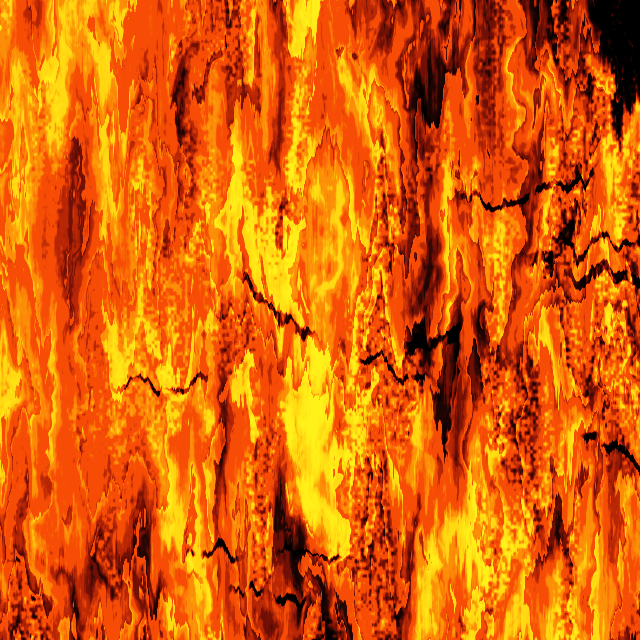
A Shadertoy shader for this texture:

```glsl
// A wall of fire: tall, ragged flame tongues with dark twigs and a smoky corner.
// Stretched, warped noise layers add up to a heat value of about unit deviation;
// a logistic curve turns it into an area rank that picks the flame colour.

#define BROAD 0.50         // weight of large hot and cool zones
#define TONGUES 0.56       // weight of sharp-edged flame tongues
#define STREAKS 0.52       // weight of fine vertical streaks
#define COLUMNS 0.27       // weight of narrow full-height columns
#define GRAIN 0.95         // weight of sparks and soot specks
#define SWAY 0.014         // sideways warp
#define RAGGED 0.045       // vertical warp that frays the tips
#define HEAT_OFFSET 0.10   // overall brightness
#define TWIGS 11           // number of burnt twigs

float hash(vec2 p) {
    vec3 q = fract(p.xyx * vec3(0.1031, 0.1030, 0.0973));
    q += dot(q, q.yzx + 33.33);
    return fract((q.x + q.y) * q.z);
}

float noise(vec2 p) {
    vec2 i = floor(p), f = fract(p);
    f = f * f * (3.0 - 2.0 * f);
    return mix(mix(hash(i), hash(i + vec2(1, 0)), f.x),
               mix(hash(i + vec2(0, 1)), hash(i + vec2(1, 1)), f.x), f.y);
}

// Fractal noise scaled to zero mean and unit deviation
float fbm(vec2 p) {
    float sum = 0.0, power = 0.0, amp = 1.0;
    for (int i = 0; i < 5; i++) {
        sum += amp * (noise(p) - 0.5);
        power += amp * amp;
        amp *= 0.55;
        p = p * 2.03 + vec2(17.3, 9.1);
    }
    return sum / (0.2145 * sqrt(power));
}

// Sawtooth of a noise field: each contour is a bright edge that fades away
float flameTongues(vec2 p) {
    float s = fract(0.75 * fbm(p));
    return (s * (1.0 - smoothstep(0.88, 1.0, s)) - 0.44) / 0.26;
}

// Thin bent strokes, broken by noise, mostly falling to the right
float burntTwigs(vec2 uv) {
    float cover = 0.0;
    for (int i = 0; i < TWIGS; i++) {
        float k = float(i) + 3.0;
        vec2 centre = vec2(mix(0.25, 1.0, hash(vec2(k, 1.7))),
                           mix(0.02, 0.72, hash(vec2(k, 5.3))));
        float angle = mix(-1.0, 0.25, hash(vec2(k, 8.1)));
        float halfLength = mix(0.05, 0.14, hash(vec2(k, 11.9)));
        float width = mix(0.002, 0.009, pow(hash(vec2(k, 14.2)), 2.0));
        vec2 q = uv - centre;
        q = mat2(cos(angle), -sin(angle), sin(angle), cos(angle)) * q;
        q.y += 2.5 * (hash(vec2(k, 21.0)) - 0.4) * q.x * q.x;
        q.y += 0.012 * (noise(vec2(q.x * 35.0, k)) - 0.5);
        float taper = 1.0 - smoothstep(0.6, 1.0, abs(q.x) / halfLength);
        float stroke = 1.0 - smoothstep(width, width + 0.004, abs(q.y));
        cover = max(cover, stroke * taper);
    }
    return cover * smoothstep(0.2, 0.5, noise(uv * vec2(75.0, 50.0)));
}

// Colour by area rank, 0 the darkest and 1 the brightest
vec3 flameColour(float rank) {
    const vec3 soot = vec3(0.11, 0.02, 0.01), ember = vec3(0.44, 0.06, 0.02);
    const vec3 red = vec3(0.72, 0.15, 0.02), orange = vec3(0.97, 0.30, 0.02);
    const vec3 amber = vec3(0.99, 0.56, 0.03), yellow = vec3(1.00, 0.85, 0.07);
    vec3 c = mix(vec3(0.0), soot, smoothstep(0.0, 0.02, rank));
    c = mix(c, ember, smoothstep(0.02, 0.07, rank));
    c = mix(c, red, smoothstep(0.08, 0.18, rank));
    c = mix(c, orange, smoothstep(0.20, 0.38, rank));
    c = mix(c, amber, smoothstep(0.64, 0.86, rank));
    c = mix(c, yellow, smoothstep(0.88, 0.96, rank));
    return c + vec3(0.0, 0.10, 0.03) * smoothstep(0.965, 1.0, rank);
}

void mainImage(out vec4 fragColor, in vec2 fragCoord) {
    vec2 uv = fragCoord / iResolution.xy;

    // Sway the flames sideways and fray their tips
    float fray = fbm(uv * vec2(32.0, 4.0) + 40.0);
    vec2 p = uv + vec2(SWAY * fbm(uv * vec2(7.0, 6.0)), RAGGED * fray);

    // Layered heat
    float heat = BROAD * fbm(p * vec2(6.0, 2.6) + 11.0);
    heat += TONGUES * flameTongues(p * vec2(9.0, 2.8) + 23.0);
    heat += STREAKS * fbm(p * vec2(26.0, 6.0) + 57.0);
    heat += COLUMNS * fbm(vec2(uv.x * 60.0, p.y * 2.0) + 71.0);

    // Calm sheets on the left, harsher contrast to the right and below
    float low = 1.0 - smoothstep(0.0, 0.35, uv.y);
    float harsh = smoothstep(0.15, 0.5, uv.x + 0.35 * low);
    heat = heat * mix(0.78, 1.12, harsh) + HEAT_OFFSET;

    // Specks gathered in upright patches
    float patches = smoothstep(0.5, 0.75, noise(p * vec2(22.0, 7.0) + 90.0));
    float specks = noise(uv * vec2(230.0, 170.0)) - 0.5;
    heat += GRAIN * specks * (0.25 + 2.6 * patches * mix(0.4, 1.0, harsh));

    // Charred trunk, twigs and the smoky upper right corner
    float across = (p.x - 0.425) / 0.025;
    float trunk = exp(-across * across);
    heat -= 1.1 * trunk * smoothstep(0.3, 0.6, noise(p * vec2(9.0, 5.0) + 5.0));
    heat -= 2.9 * burntTwigs(uv + 0.25 * (p - uv));
    float corner = smoothstep(0.915, 0.935, p.x)
                 * smoothstep(0.77, 0.83, uv.y + 0.035 * fray);
    heat -= 4.5 * corner;

    float rank = 1.0 / (1.0 + exp(-1.7 * heat));
    fragColor = vec4(flameColour(rank), 1.0);
}
```
